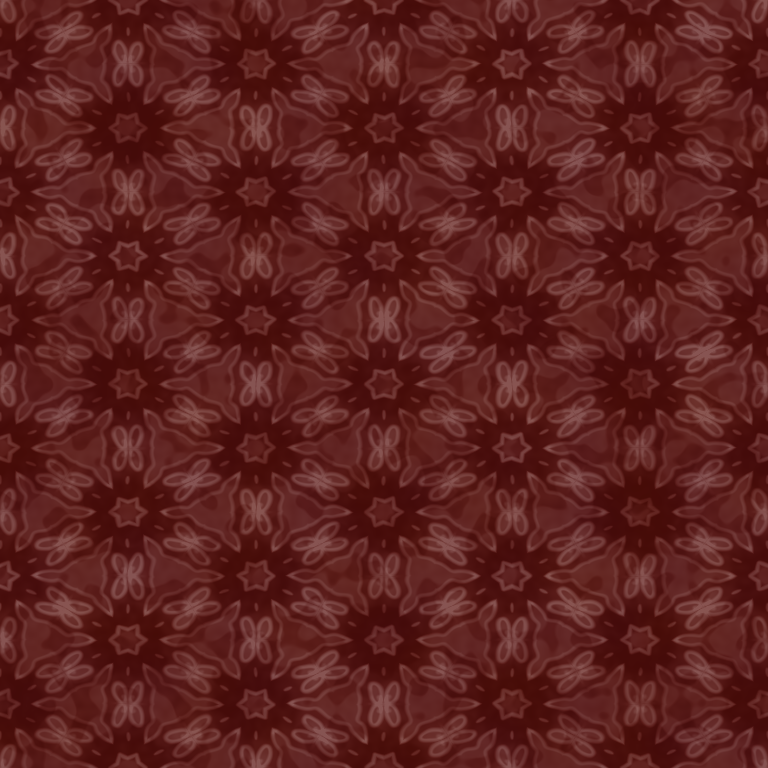
This pattern is drawn by a WebGL 2 fragment shader. Its source:

```glsl
#version 300 es
precision highp float;
uniform vec2 u_resolution;
out vec4 outColor;

const float REPEATS = 6.0;
const float HEX = 0.8660254;
const vec3 DARK = vec3(0.27, 0.043, 0.034);
const vec3 WINE = vec3(0.36, 0.115, 0.105);
const vec3 ROSE = vec3(0.53, 0.33, 0.32);

vec2 hashGradient(vec2 cell) {
    vec3 h = fract(cell.xyx * vec3(0.1031, 0.103, 0.0973));
    h += dot(h, h.yzx + 33.33);
    float angle = 6.2831853 * fract((h.x + h.y) * h.z);
    return vec2(cos(angle), sin(angle));
}

float gradientNoise(vec2 p) {
    vec2 i = floor(p), f = fract(p);
    vec2 s = f * f * f * (f * (f * 6.0 - 15.0) + 10.0);
    vec2 e = vec2(1.0, 0.0);
    float a = dot(hashGradient(i), f);
    float b = dot(hashGradient(i + e), f - e);
    float c = dot(hashGradient(i + e.yx), f - e.yx);
    float d = dot(hashGradient(i + 1.0), f - 1.0);
    return mix(mix(a, b, s.x), mix(c, d, s.x), s.y);
}

// Offset from the nearest star centre of the hexagonal lattice
vec2 starOffset(vec2 p) {
    vec2 period = vec2(2.0 * HEX, 1.0);
    vec2 a = mod(p - vec2(HEX, 0.0) + 0.5 * period, period) - 0.5 * period;
    vec2 b = mod(p - vec2(0.0, 0.5) + 0.5 * period, period) - 0.5 * period;
    return dot(a, a) < dot(b, b) ? a : b;
}

// Mirror into one 30 degree wedge
vec2 foldWedge(vec2 p) {
    float sector = radians(60.0);
    float angle = abs(mod(atan(p.y, p.x) + 0.5 * sector, sector) - 0.5 * sector);
    return length(p) * vec2(cos(angle), sin(angle));
}

float segmentDistance(vec2 p, vec2 a, vec2 b) {
    vec2 v = b - a;
    return length(p - a - v * clamp(dot(p - a, v) / dot(v, v), 0.0, 1.0));
}

float ellipseDistance(vec2 p, vec2 radii) {
    float k = length(p / radii);
    return k * (k - 1.0) / max(length(p / (radii * radii)), 0.001);
}

float stroke(float d, float width, float pixel) {
    return 1.0 - smoothstep(0.15 * width, width + 0.5 * pixel, abs(d));
}

float fill(float d, float softness) {
    return 1.0 - smoothstep(-softness, softness, d);
}

// Half width of a wavy lobe, measured along its axis
float lobeProfile(float x) {
    float dip = (x - 0.41) / 0.045;
    return 0.058 * (1.0 - exp(-13.0 * (x - 0.235)))
        - 0.018 * exp(-dip * dip) + 0.055 * smoothstep(0.39, 0.52, x);
}

float lobeDistance(vec2 p) {
    float h = lobeProfile(p.x);
    float slope = (lobeProfile(p.x + 0.002) - h) / 0.002;
    return (p.y - h) * inversesqrt(1.0 + slope * slope);
}

// Tone of the ornament: x is body, y is line light
vec2 ornament(vec2 p, float pixel) {
    vec2 axis = vec2(HEX, 0.5);

    // Six pointed star
    vec2 tip = vec2(0.118, 0.0), notch = vec2(0.07, 0.0404);
    float star = segmentDistance(p, tip, notch);
    float starLine = stroke(star, 0.022, pixel) * 0.75;
    float starBody = fill(length(p) - 0.075, 0.025);

    // Three lobed outline with bright tips
    float lobe = lobeDistance(p);
    float tipLight = exp(-40.0 * max(length(p - vec2(0.235, 0.0)) - 0.025, 0.0));
    float lobeLine = stroke(lobe, 0.019, pixel) * (0.4 + 0.5 * tipLight);

    // Four looped bow halfway between stars
    vec2 w = p - 0.5 * axis;
    vec2 bow = abs(vec2(dot(w, axis), dot(w, vec2(-axis.y, axis.x))));
    vec2 leaf = bow - vec2(0.087, 0.054);
    leaf = mat2(0.97, -0.24, 0.24, 0.97) * leaf;
    float loop = ellipseDistance(leaf, vec2(0.083, 0.039));
    float bowLine = stroke(loop, 0.021, pixel) * 0.58;
    float cross = stroke(segmentDistance(bow, vec2(0.0), vec2(0.055, 0.03)), 0.024, pixel);
    float ray = stroke(bow.x, 0.014, pixel) * (1.0 - smoothstep(0.03, 0.14, bow.y));
    bowLine += 0.4 * cross + 0.28 * ray;

    // Small dashes around the star
    vec2 dash = vec2(dot(p, axis) - 0.245, dot(p, vec2(-axis.y, axis.x)));
    float dashLight = 0.6 * fill(ellipseDistance(dash, vec2(0.034, 0.012)), 0.009);

    float body = 0.04 + 0.13 * smoothstep(0.18, 0.42, length(p));
    body += 0.2 * fill(lobe, 0.014) + 0.24 * fill(loop, 0.014) + 0.27 * starBody;
    body += 0.1 * exp(-dot(bow, bow) * 45.0);
    return vec2(body, starLine + lobeLine + bowLine + dashLight);
}

void main() {
    vec2 p = gl_FragCoord.xy / u_resolution * REPEATS;
    float pixel = REPEATS / min(u_resolution.x, u_resolution.y);

    // Slight wobble of the drawn lines
    vec2 wobble = vec2(gradientNoise(p * 7.0), gradientNoise(p * 7.0 + 41.0));
    vec2 hex = p * vec2(HEX, 1.0) + 0.014 * wobble;
    vec2 tone = ornament(foldWedge(starOffset(hex)), pixel);

    // Worn blotches and broad uneven dye
    float blotch = smoothstep(0.02, 0.2, gradientNoise(p * 5.5 + 13.0));
    float grain = gradientNoise(p * 12.0 + 71.0);
    float broad = gradientNoise(p * 1.1 + 5.0);
    float body = tone.x * (1.0 - 0.42 * blotch) + 0.08 * grain + 0.1 * broad + 0.035;
    float light = tone.y * (0.85 + 0.45 * broad - 0.15 * blotch);
    float t = clamp(body + light * 0.8, 0.0, 1.0);

    vec3 color = mix(DARK, WINE, smoothstep(0.0, 0.35, t));
    color = mix(color, ROSE, clamp((t - 0.3) / 0.7, 0.0, 1.0));
    color += vec3(0.012, 0.006, -0.012) * gradientNoise(p * 2.3 + 29.0);
    outColor = vec4(color, 1.0);
}
```
